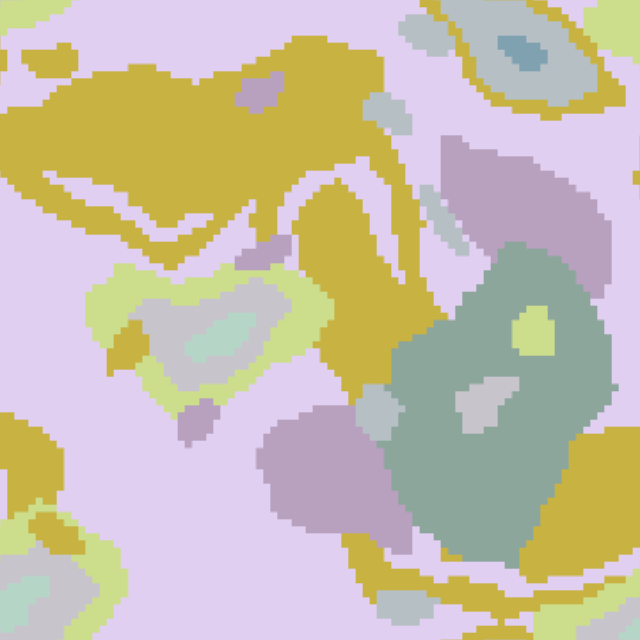
This pattern is drawn by a Shadertoy shader. Its source:

```glsl
// Flat, stepped patches of ochre, teal, lime, mauve and grey on pale lilac.
// Ovals sit on an even low-discrepancy sequence; layered sines bend their
// outlines, inset distances give rims and cores, and a grid steps the edges.

const vec3 LILAC     = vec3(0.88, 0.81, 0.945);
const vec3 OCHRE     = vec3(0.785, 0.70, 0.26);
const vec3 TEAL      = vec3(0.55, 0.65, 0.61);
const vec3 MAUVE     = vec3(0.72, 0.63, 0.75);
const vec3 LIME      = vec3(0.80, 0.87, 0.55);
const vec3 PALE_GREY = vec3(0.78, 0.77, 0.80);
const vec3 BLUE_GREY = vec3(0.71, 0.75, 0.77);
const vec3 MINT      = vec3(0.71, 0.84, 0.78);
const vec3 STEEL     = vec3(0.50, 0.63, 0.69);

const float CELLS      = 90.0;               // steps across the canvas
const float SOFTNESS   = 0.0008;             // spacing of edge samples
const float WARP       = 0.04;               // size of the widest bend
const float WARP_FREQ  = 8.0;
const float MELT       = 0.03;               // joining of close ovals
const vec2 SLOT_START  = vec2(0.03, 0.80);
const vec2 SLOT_STEP   = vec2(0.7549, 0.5698);
const vec2 OCHRE_SIZE  = vec2(0.30, 0.14);
const vec2 TEAL_SIZE   = vec2(0.25, 0.145);
const vec2 LEAF_SIZE   = vec2(0.21, 0.11);
const vec2 MAUVE_SIZE  = vec2(0.15, 0.095);
const vec2 STONE_SIZE  = vec2(0.13, 0.075);
const vec2 SPECK_SIZE  = vec2(0.045, 0.028);
const float LEAF_RIM   = 0.04;
const float STONE_RIM  = 0.02;
const float SLIT_WIDTH = 0.013;

// Each octave bends one axis by the other, keeping areas nearly constant.
vec2 bend(vec2 p, float phase) {
    float amp = WARP, freq = WARP_FREQ;
    for (int i = 0; i < 5; i++) {
        float shift = phase + 2.4 * float(i);
        p.x += amp * sin(freq * (p.y + 0.3 * p.x) + shift);
        p.y += amp * sin(freq * (p.x - 0.2 * p.y) + 1.7 * shift);
        amp *= 0.5;
        freq *= 1.9;
    }
    return p;
}

float oval(vec2 p, vec2 radii, float tilt) {
    float c = cos(tilt), s = sin(tilt);
    p = vec2(c * p.x + s * p.y, c * p.y - s * p.x);
    return (length(p / radii) - 1.0) * min(radii.x, radii.y);
}

float melt(float a, float b) {
    float h = max(MELT - abs(a - b), 0.0) / MELT;
    return min(a, b) - 0.25 * h * h * MELT;
}

// Joined ovals on every stride-th slot, wrapped around the canvas.
float scatter(vec2 p, int first, int stride, int count,
              vec2 radii, float tilt, float twist) {
    float d = 1.0;
    for (int k = 0; k < count; k++) {
        vec2 centre = SLOT_START + SLOT_STEP * float(first + k * stride);
        vec2 q = fract(p - centre + 0.5) - 0.5;
        d = melt(d, oval(q, radii, tilt + twist * float(k)));
    }
    return d;
}

vec3 paint(vec3 under, vec3 colour, float d) {
    return d < 0.0 ? colour : under;
}

vec3 patches(vec2 uv) {
    vec2 broad = bend(uv, 0.6), fine = bend(uv, 4.1);
    vec3 col = LILAC;

    // Ochre mass, opened by an arched slit
    float ochre = scatter(broad, 7, 3, 3, OCHRE_SIZE, 0.1, 1.65);
    float slit = abs(ochre + 0.05) - SLIT_WIDTH;
    slit = max(slit, 0.03 * sin(14.0 * fine.y - 3.86));
    col = paint(col, OCHRE, max(ochre, -slit));

    // Mauve patches behind the leaves
    col = paint(col, MAUVE, scatter(fine, 5, 1, 2, MAUVE_SIZE, -0.6, 1.0));

    // Lime leaves with grey cores
    float leaf = scatter(broad, 3, 1, 2, LEAF_SIZE, -0.1, 0.8);
    col = paint(col, LIME, leaf);
    col = paint(col, PALE_GREY, leaf + LEAF_RIM);
    col = paint(col, MINT, leaf + 2.0 * LEAF_RIM);

    // Teal body with a pale sliver
    float teal = scatter(fine, 1, 1, 1, TEAL_SIZE, 1.55, 0.0);
    col = paint(col, TEAL, teal);
    col = paint(col, PALE_GREY, teal + 0.115);

    // Blue-grey stone in an ochre rim
    float stone = scatter(fine, 9, 1, 1, STONE_SIZE, -0.3, 0.0);
    col = paint(col, OCHRE, stone - STONE_RIM);
    col = paint(col, BLUE_GREY, stone);
    col = paint(col, STEEL, stone + 0.05);

    // Small scattered specks
    col = paint(col, MAUVE, scatter(fine, 15, 4, 3, SPECK_SIZE, 2.2, 0.5));
    col = paint(col, OCHRE, scatter(broad, 16, 4, 3, SPECK_SIZE, 0.1, 0.4));
    col = paint(col, LIME, scatter(broad, 17, 8, 2, SPECK_SIZE, 1.1, 0.6));
    return paint(col, BLUE_GREY, scatter(fine, 14, 4, 5, SPECK_SIZE, -0.4, 0.7));
}

void mainImage(out vec4 fragColor, in vec2 fragCoord) {
    vec2 uv = fragCoord / iResolution.y;
    float spacing = max(SOFTNESS, 0.33 / iResolution.y);
    vec3 sum = vec3(0.0);
    for (int i = 0; i < 9; i++) {
        vec2 offset = vec2(float(i % 3 - 1), float(i / 3 - 1)) * spacing;
        sum += patches((floor((uv + offset) * CELLS) + 0.5) / CELLS);
    }
    fragColor = vec4(sum / 9.0, 1.0);
}
```
